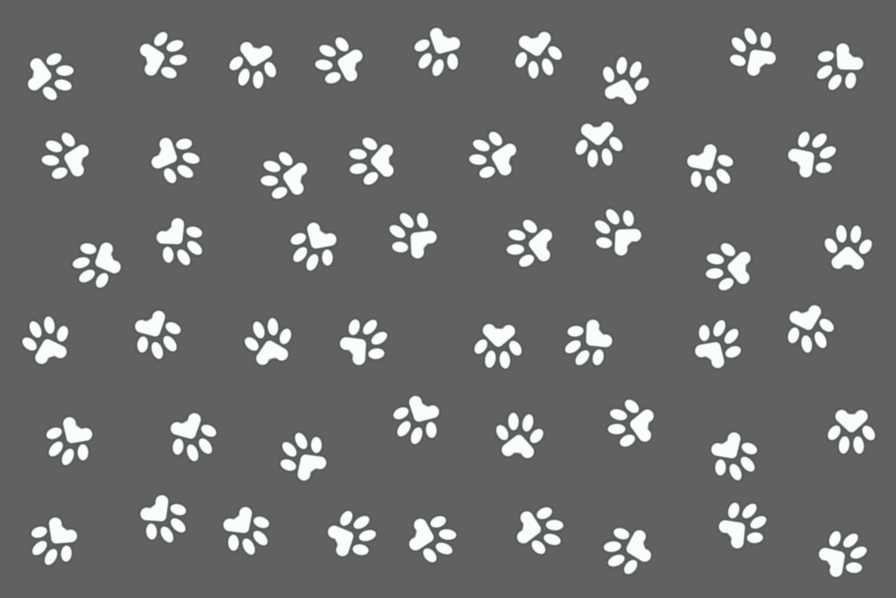
Give the GLSL for this pattern, as a Shadertoy shader.

```glsl
// Scatters white paw prints, each turned at random, over a flat grey ground.
// Rows are split into cells; every cell holds one jittered paw built from
// distance functions: four elliptical toes and a soft three-lobed pad.

#define ROWS 6.0
#define COLUMNS 8.0
#define MARGIN 0.02
#define PAW_RADIUS 0.039
#define JITTER vec2(0.028, 0.025)
#define ROW_SHIFT 0.025
#define COLUMN_SHIFT 0.012
#define EDGE_SOFTNESS 0.002
#define GROUND vec3(0.380, 0.380, 0.380)
#define PAW_WHITE vec3(0.985, 0.992, 0.985)
#define RIM_TINT vec3(-0.030, 0.015, 0.015)
#define HALO_SHADE vec3(0.035, 0.042, 0.042)

const float TAU = 6.2831853;

vec3 hash3(vec2 cell) {
    vec3 p = fract(cell.xyx * vec3(0.1031, 0.1030, 0.0973) + 0.37);
    p += dot(p, p.yxz + 33.33);
    return fract((p.xxy + p.yzz) * p.zyx);
}

vec2 rotate(vec2 p, float angle) {
    float c = cos(angle), s = sin(angle);
    return vec2(c * p.x - s * p.y, s * p.x + c * p.y);
}

float smoothMin(float a, float b, float k) {
    float h = max(k - abs(a - b), 0.0) / k;
    return min(a, b) - h * h * k * 0.25;
}

// Approximate signed distance to an ellipse
float ellipse(vec2 p, vec2 radii) {
    float k0 = length(p / radii);
    float k1 = length(p / (radii * radii));
    return k0 * (k0 - 1.0) / max(k1, 0.001);
}

// Rounded segment whose radius changes from start to end
float taper(vec2 p, vec2 a, vec2 b, float radiusA, float radiusB) {
    vec2 ab = b - a;
    float t = clamp(dot(p - a, ab) / dot(ab, ab), 0.0, 1.0);
    return length(p - a - t * ab) - mix(radiusA, radiusB, t);
}

// Paw of unit radius, toes up, mirrored about x = 0
float paw(vec2 p) {
    p.x = abs(p.x);
    float innerToe = ellipse(rotate(p - vec2(0.31, 0.55), 0.14), vec2(0.22, 0.37));
    float outerToe = ellipse(rotate(p - vec2(0.74, 0.03), 0.60), vec2(0.225, 0.34));
    float lobe = taper(p, vec2(0.42, -0.68), vec2(0.0, -0.22), 0.27, 0.22);
    float heel = length(p - vec2(0.0, -0.50)) - 0.27;
    float pad = smoothMin(lobe, heel, 0.12);
    return min(pad, min(innerToe, outerToe));
}

// Distance to the nearest paw along the row that holds p
float pawField(vec2 p, vec2 size) {
    float row = clamp(floor(p.y / size.y * ROWS), 0.0, ROWS - 1.0);
    bool outerRow = row < 0.5 || row > ROWS - 1.5;
    float columns = COLUMNS + (outerRow ? 1.0 : 0.0);
    vec2 cellSize = size / vec2(columns, ROWS);
    float home = floor(p.x / cellSize.x);
    float rowShift = outerRow ? 0.0 : ROW_SHIFT * (2.0 * mod(row, 2.0) - 1.0);
    float nearest = 1.0;

    for (float i = -1.0; i <= 1.0; i++) {
        float column = home + i;
        if (column < 0.0 || column >= columns) continue;
        vec3 rnd = hash3(vec2(column, row) + 7.0);
        vec2 centre = (vec2(column, row) + 0.5) * cellSize;
        centre += (2.0 * rnd.xy - 1.0) * JITTER;
        centre += vec2(rowShift, COLUMN_SHIFT * (2.0 * mod(column, 2.0) - 1.0));
        vec2 local = rotate(p - centre, rnd.z * TAU) / PAW_RADIUS;
        nearest = min(nearest, paw(local) * PAW_RADIUS);
    }
    return nearest;
}

void mainImage(out vec4 fragColor, in vec2 fragCoord) {
    vec2 uv = fragCoord / iResolution.y;
    vec2 size = vec2(iResolution.x / iResolution.y, 1.0) - 2.0 * MARGIN;
    float d = pawField(uv - MARGIN, size);

    // Soft edge with a cool rim, and a faint dark halo just outside it
    float soft = max(EDGE_SOFTNESS, 0.7 / iResolution.y);
    float cover = 1.0 - smoothstep(-soft, soft, d);
    float halo = 1.0 - smoothstep(0.0, 0.8, abs(d / soft - 1.5));

    vec3 color = mix(GROUND, PAW_WHITE, cover);
    color += RIM_TINT * 4.0 * cover * (1.0 - cover);
    color -= HALO_SHADE * halo;
    fragColor = vec4(color, 1.0);
}
```
